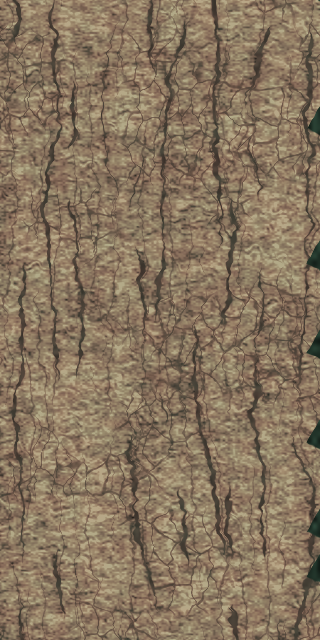
This texture is drawn by a Shadertoy shader. Its source:

```glsl
// Weathered tree bark: flaky tan plates split by long, jagged vertical cracks.
#define CRACK_COLUMNS 10.0
#define CRACK_WIDTH 0.0064
#define HAIRLINE_COLUMNS 17.0
#define HAIRLINE_WIDTH 0.0026
#define CRACK_SOFTNESS 0.0026
#define BRANCH_CELLS vec2(17.0, 11.0)
#define GRAIN_CONTRAST 1.0
#define MEAN_TONE 4.15
#define LEAF_SPACING 0.14
#define LEAF_REACH 0.042
#define LEAF_GREEN vec3(0.13, 0.20, 0.16)

float hash(vec2 p) {
    return fract(sin(dot(p, vec2(127.1, 311.7))) * 43758.5453);
}

float noise(vec2 p) {
    vec2 i = floor(p), f = fract(p);
    f = f * f * (3.0 - 2.0 * f);
    return mix(mix(hash(i), hash(i + vec2(1, 0)), f.x),
               mix(hash(i + vec2(0, 1)), hash(i + vec2(1, 1)), f.x), f.y);
}

// Noise centred on zero
float wave(vec2 p) { return noise(p) - 0.5; }

// Bends straight lines into a ragged path, from broad sway to small teeth
vec2 ragged(vec2 p) {
    p.x += 0.07 * wave(p * vec2(3.0, 2.5) + 4.0);
    p.x += 0.026 * wave(p * vec2(9.0, 17.0));
    p += 0.013 * vec2(wave(p * vec2(30.0, 48.0)), wave(p * 40.0 + 31.0));
    p.x += 0.006 * wave(p * 105.0);
    return p;
}

// Broken vertical cracks: x is the dark core, y the shaded shoulder
vec2 cracks(vec2 p, float columns, float width) {
    float x = p.x * columns;
    vec2 dark = vec2(0.0);
    for (int i = -1; i <= 1; i++) {
        float id = floor(x) + float(i);
        float seed = floor(900.0 * hash(vec2(id, columns)));
        float center = id + 0.5 + 0.9 * wave(vec2(seed, p.y * 3.0))
                     + 0.4 * (hash(vec2(seed, 5.0)) - 0.5);
        float opening = smoothstep(0.33, 0.72, noise(vec2(seed + 40.0, p.y * 5.5)));
        float halfWidth = width * opening * (0.45 + noise(vec2(seed + 80.0, p.y * 28.0)));
        float d = abs(x - center) / columns - halfWidth;
        float present = smoothstep(0.0, 0.25, opening);
        float core = 1.0 - smoothstep(-CRACK_SOFTNESS, CRACK_SOFTNESS, d);
        float shoulder = exp(-max(d, 0.0) / (1.3 * width));
        dark = max(dark, present * vec2(core, shoulder));
    }
    return dark;
}

// Gap between the two nearest cell centres, zero on the cell borders
float cellBorder(vec2 p) {
    vec2 cell = floor(p);
    float nearest = 9.0, second = 9.0;
    for (int j = -1; j <= 1; j++)
    for (int i = -1; i <= 1; i++) {
        vec2 c = cell + vec2(i, j);
        float d = length(c + vec2(hash(c), hash(c + 57.0)) - p);
        second = min(second, max(nearest, d));
        nearest = min(nearest, d);
    }
    return second - nearest;
}

// Flaky surface, stretched sideways, lit from above
float grain(vec2 p) {
    vec2 flake = p * vec2(48.0, 92.0) + 2.0 * wave(p * 35.0);
    float g = 2.5 * wave(flake) + 2.9 * wave(p * vec2(130.0, 175.0));
    g += 1.6 * wave(p * vec2(24.0, 30.0)) + 1.4 * wave(p * vec2(7.0, 5.0));
    return g + 1.3 * (noise(flake) - noise(flake + vec2(0.3, 0.6)));
}

// Tone 0 to 6, from crack shadow to pale flake
vec3 barkColor(float tone) {
    vec3 ramp[7] = vec3[7](
        vec3(0.15, 0.13, 0.11), vec3(0.29, 0.26, 0.22), vec3(0.41, 0.34, 0.28),
        vec3(0.51, 0.42, 0.35), vec3(0.57, 0.49, 0.39), vec3(0.63, 0.56, 0.44),
        vec3(0.71, 0.66, 0.53));
    tone = clamp(tone, 0.0, 6.0);
    int i = min(int(tone), 5);
    return mix(ramp[i], ramp[i + 1], tone - float(i));
}

// Pointed leaves peeping in along the right edge
float leaves(vec2 p) {
    float row = floor(p.y / LEAF_SPACING);
    float v = 2.0 * fract(p.y / LEAF_SPACING) - 1.0 + 9.0 * (1.0 - p.x);
    float size = LEAF_REACH * step(0.45, hash(vec2(row, 3.0)));
    float reach = size * (1.0 - 1.5 * abs(v - 0.2)) + 0.008 * wave(p * 60.0);
    return smoothstep(-0.003, 0.003, reach - (1.0 - p.x)) * step(0.001, size);
}

void mainImage(out vec4 fragColor, in vec2 fragCoord) {
    vec2 p = fragCoord / iResolution.x;
    vec2 q = ragged(p);

    // Surface
    float tone = MEAN_TONE + GRAIN_CONTRAST * grain(p);
    tone -= 0.8 * smoothstep(0.1, 0.0, p.x) * noise(p * vec2(5.0, 4.0));

    // Cracks, hairlines and cross branches
    vec2 deep = cracks(q, CRACK_COLUMNS, CRACK_WIDTH);
    vec2 fine = cracks(q + vec2(0.37, 5.0), HAIRLINE_COLUMNS, HAIRLINE_WIDTH);
    float branch = 1.0 - smoothstep(0.02, 0.10, cellBorder(q * BRANCH_CELLS));
    branch *= smoothstep(0.45, 0.68, noise(p * vec2(7.0, 6.0) + 12.0));
    tone -= 1.0 * deep.y + 0.4 * fine.y;
    float shadow = max(deep.x, max(0.6 * fine.x, 0.7 * branch));
    tone = mix(tone, 0.5 + 0.8 * noise(p * 70.0), shadow);

    // Colour, with reddish and yellowish drifts
    vec3 color = barkColor(tone);
    color += vec3(0.03, -0.02, -0.01) * wave(p * vec2(26.0, 34.0) + 8.0);
    vec3 leafColor = LEAF_GREEN * (0.5 + noise(p * vec2(60.0, 45.0)));
    color = mix(color, leafColor, leaves(p));
    fragColor = vec4(color, 1.0);
}
```
